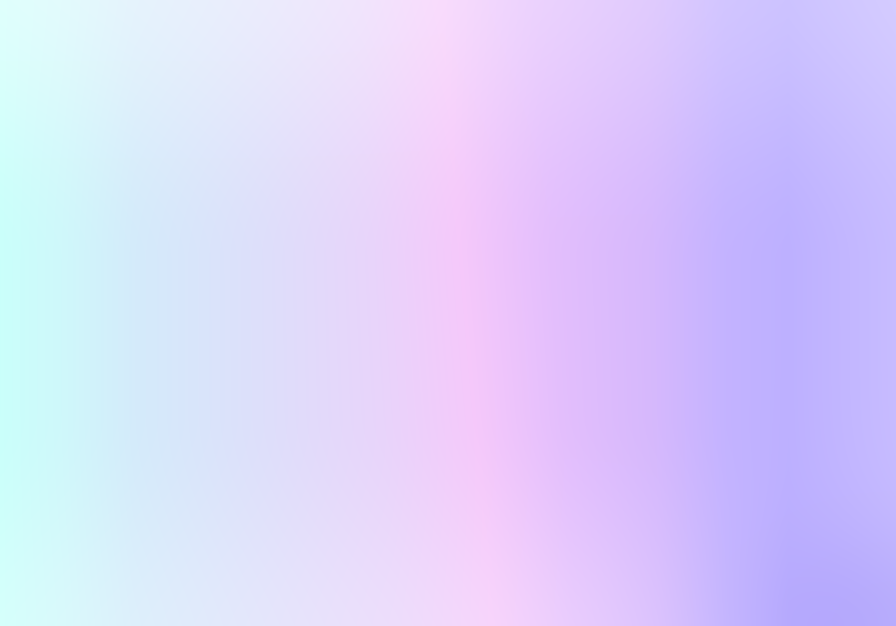
Reproduce this background procedurally as a Shadertoy shader.

```glsl
// Soft pastel backdrop: vertical bands from mint through pink to violet, paler at top and bottom.

#define TOP_LIFT 0.42      // whitening along the top, left side
#define BOTTOM_LIFT 0.23   // whitening along the bottom, left side
#define PINK_CENTER 0.53   // horizontal place of the pink band
#define PINK_LEAN 0.06     // sideways lean of the pink band
#define CORNER_SHADE 0.06  // darkening of the lower right corner

const int STOPS = 11;

const float stopX[STOPS] = float[](
    0.0, 0.07, 0.15, 0.30, 0.42, 0.52, 0.62, 0.73, 0.81, 0.88, 1.0);

const vec3 stopColor[STOPS] = vec3[](
    vec3(0.79, 1.00, 0.98),  // mint
    vec3(0.81, 0.97, 0.98),
    vec3(0.83, 0.92, 0.98),  // pale blue
    vec3(0.87, 0.87, 0.98),
    vec3(0.91, 0.83, 0.98),  // lilac
    vec3(0.96, 0.785, 0.98), // pink
    vec3(0.89, 0.745, 0.99),
    vec3(0.835, 0.72, 0.99), // mauve
    vec3(0.765, 0.70, 1.00),
    vec3(0.74, 0.69, 1.00),  // violet
    vec3(0.78, 0.735, 1.00));

// Horizontal gradient through all colour stops
vec3 bandColor(float x) {
    vec3 color = stopColor[0];
    for (int i = 1; i < STOPS; i++) {
        float t = clamp((x - stopX[i - 1]) / (stopX[i] - stopX[i - 1]), 0.0, 1.0);
        color = mix(color, stopColor[i], t);
    }
    return color;
}

float bell(float distanceFromCenter, float width) {
    float d = distanceFromCenter / width;
    return exp(-d * d);
}

void mainImage(out vec4 fragColor, in vec2 fragCoord) {
    vec2 uv = fragCoord / iResolution.xy;

    // Lean the pink band while the outer bands stay upright
    float lean = PINK_LEAN * (uv.y - 0.5) * bell(uv.x - PINK_CENTER, 0.16);
    vec3 color = bandColor(uv.x + lean);

    // Pale light from above and below, weaker toward the right
    float above = smoothstep(0.58, 1.06, uv.y);
    float below = 1.0 - smoothstep(-0.06, 0.34, uv.y);
    float topLight = TOP_LIFT * mix(1.0, 0.58, smoothstep(0.25, 0.9, uv.x));
    float bottomLight = BOTTOM_LIFT * (1.0 - smoothstep(0.62, 0.95, uv.x));
    color = mix(color, vec3(1.0), topLight * above + bottomLight * below);

    // Deeper violet in the lower right corner
    float corner = bell(length(uv - vec2(1.0, 0.0)), 0.16);
    color -= CORNER_SHADE * corner * vec3(1.0, 1.0, 0.2);

    fragColor = vec4(clamp(color, 0.0, 1.0), 1.0);
}
```
